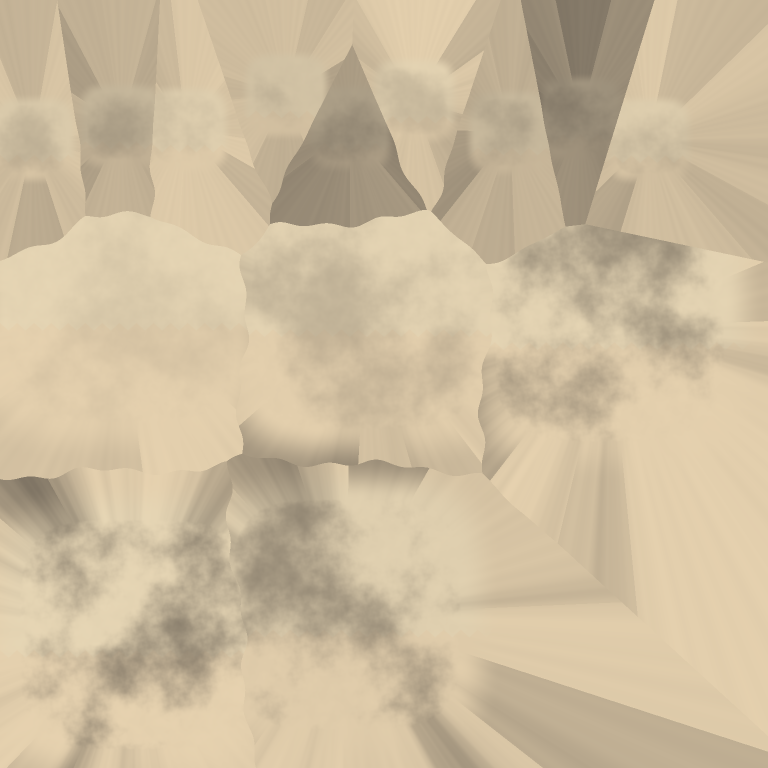
This texture is drawn by a WebGL 2 fragment shader. Its source:

```glsl
#version 300 es
precision highp float;
// Weathered beige patches: nearest-centre cells, each with a smudged island
// whose rim colours are stretched outwards into fans, streaks and flat shards.
// Smudges are layered sines; a row of small cells forms the slivers at the top.
uniform vec2 u_resolution;
out vec4 fragColor;

const float TAU = 6.28318;
const int LARGE_CELLS = 6;
const int ALL_CELLS = 15;

float hash(float n) {
  return fract(sin(n * 127.1 + 3.7) * 43758.5);
}

// Layered, rotated and gently warped sines, roughly -0.8 to 0.8
float smudges(vec2 p, int octaves) {
  float sum = 0.0, amplitude = 0.45;
  mat2 turn = mat2(0.8, 0.6, -0.6, 0.8) * 1.87;
  for (int i = 0; i < octaves; i++) {
    vec2 w = p + 0.8 * sin(p.yx * 1.3 + 2.0 * sum + float(i));
    sum += amplitude * sin(w.x) * cos(w.y);
    p = turn * p + 1.7;
    amplitude *= 0.6;
  }
  return sum;
}

// Large cells lie on a loose grid, small ones in a row near the top
vec2 cellCentre(int i) {
  float n = float(i);
  vec2 jitter = vec2(hash(n), hash(n + 40.0)) - 0.5;
  if (i < LARGE_CELLS) {
    return vec2(0.16 + 0.31 * float(i % 3), 0.19 + 0.4 * float(i / 3)) + 0.04 * jitter;
  }
  return vec2(0.05 + 0.1 * float(i - LARGE_CELLS), 0.85) + vec2(0.05, 0.07) * jitter;
}

vec3 surface(vec2 p) {
  // Borders wobble near the islands and run straight far away
  float wobble = smoothstep(0.88, 0.7, max(p.x * 1.15, p.y));
  vec2 bent = p + wobble * (0.005 * sin(p.yx * 33.0 + 2.0 * sin(p * 17.0))
                          + 0.003 * sin(p.yx * 97.0 + 1.0));

  // Nearest cell; the lower right slot stays empty
  int cell = 0;
  float nearest = 9.0;
  for (int i = 0; i < ALL_CELLS; i++) {
    float d = distance(bent, cellCentre(i));
    if (i != 2 && d < nearest) {
      nearest = d;
      cell = i;
    }
  }
  float id = float(cell);
  bool large = cell < LARGE_CELLS;
  vec2 centre = cellCentre(cell);
  vec2 local = p - centre;

  // Rounded-square island; outside it the rim value is carried outwards
  vec2 squared = local * local;
  float reach = sqrt(sqrt(dot(squared, squared))) / (large ? 0.15 : 0.045);
  float inner = min(reach, 1.0);
  vec2 held = centre + local / max(reach, 1.0);
  float outside = smoothstep(1.0, 1.35, reach);
  float angle = atan(local.y, local.x);

  // Broad cloudy stain, densest around the middle, with fine wisps over it
  float cloud = smudges(held * 15.0 + id * 2.3, 7);
  float stain = smoothstep(-0.35, 0.8, cloud + 0.35 - 0.55 * inner * inner);
  float wisps = smudges(held * 105.0 + id, 3);
  float strength = large ? 0.12 + 0.7 * (0.5 + 0.5 * cos(id * 1.05)) : 0.25;
  float shade = 0.1 * pow(hash(id + 11.0), 2.0);
  shade += strength * stain + wisps * (0.025 + 0.09 * strength * stain);

  // Small cells each have a flat tone of their own
  float tone = fract(id * 0.382);
  shade += large ? 0.0 : 0.68 * tone * tone;

  // Flat shards of uneven width fan out from the island
  float turnPart = (angle + 0.25 * sin(angle * 3.0 + id)) / TAU + 0.5;
  float sector = mod(floor(turnPart * 11.0 + hash(id)), 11.0);
  float shard = fract(sector * 0.382 + id * 0.3);
  shade += outside * pow(shard, 4.0) * (large ? 0.65 : 0.3);
  float streak = sin(angle * 37.0 + 3.0 * sin(angle * 11.0 + id)) + sin(angle * 83.0 + id);
  shade += 0.009 * outside * streak;

  // Slightly paler and rosier halves meet along a saw-toothed seam
  float teeth = 0.02 * abs(fract(p.x * 45.0) - 0.5);
  float pale = smoothstep(-0.001, 0.001, local.y + 0.03 - teeth) * (1.0 - outside);
  vec3 light = mix(vec3(0.9, 0.82, 0.685), vec3(0.9, 0.835, 0.705), pale);
  return mix(light, vec3(0.48, 0.44, 0.38), clamp(shade, 0.0, 0.95));
}

void main() {
  // Four samples per pixel smooth every border
  vec3 colour = vec3(0.0);
  for (int i = 0; i < 4; i++) {
    vec2 offset = vec2(float(i % 2), float(i / 2)) * 0.5 - 0.25;
    colour += surface((gl_FragCoord.xy + offset) / u_resolution);
  }
  fragColor = vec4(colour / 4.0, 1.0);
}
```
